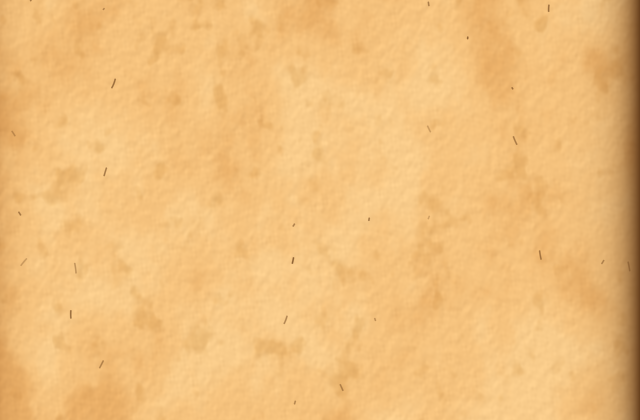
This texture is drawn by a Shadertoy shader. Its source:

```glsl
// Aged parchment: warm cloudy mottling from layered value noise, a fine
// side-lit paper grain, scattered dark fibres and a curled, shaded right edge.
// All lengths are in units of the canvas height unless noted.

#define MOTTLE_SCALE   vec2(8.5, 6.2)
#define MOTTLE_GAIN    1.55
#define GRAIN_SCALE    72.0
#define GRAIN_DEPTH    0.075
#define FIBRE_CELL     0.105
#define FIBRE_SHARE    0.24
#define FIBRE_WIDTH    0.0013
#define CURL_WIDTH     0.027
#define PAPER_LIGHT    vec3(0.976, 0.800, 0.545)
#define PAPER_MID      vec3(0.962, 0.762, 0.492)
#define PAPER_DARK     vec3(0.915, 0.685, 0.405)
#define CURL_SHADOW    vec3(0.400, 0.245, 0.110)

float hash(vec2 p) {
    return fract(sin(dot(p, vec2(127.1, 311.7))) * 43758.5453);
}

float valueNoise(vec2 p) {
    vec2 cell = floor(p), f = fract(p);
    f = f * f * (3.0 - 2.0 * f);
    float low = mix(hash(cell), hash(cell + vec2(1.0, 0.0)), f.x);
    float high = mix(hash(cell + vec2(0.0, 1.0)), hash(cell + 1.0), f.x);
    return mix(low, high, f.y);
}

// Layered noise, rotated at each octave to hide the lattice.
float fbm(vec2 p, int octaves) {
    float sum = 0.0, weight = 0.5, total = 0.0;
    for (int i = 0; i < octaves; i++) {
        sum += weight * valueNoise(p);
        total += weight;
        weight *= 0.5;
        p = mat2(0.8, 0.6, -0.6, 0.8) * p * 2.03 + 17.3;
    }
    return sum / total;
}

// Height difference towards the upper left light.
float paperRelief(vec2 p) {
    vec2 q = p * GRAIN_SCALE * vec2(1.0, 0.85);
    vec2 toLight = vec2(-0.35, 0.4);
    return fbm(q, 2) - fbm(q + toLight, 2);
}

// Short, mostly steep strokes, each kept inside its own cell.
float fibres(vec2 p) {
    vec2 cell = floor(p / FIBRE_CELL);
    if (hash(cell + 3.7) > FIBRE_SHARE) return 0.0;
    vec2 jitter = vec2(hash(cell + 11.2), hash(cell + 29.5));
    vec2 q = p - (cell + 0.25 + 0.5 * jitter) * FIBRE_CELL;
    float angle = 1.5 + 1.3 * (hash(cell + 41.8) - 0.5);
    vec2 direction = vec2(cos(angle), sin(angle));
    float halfLength = mix(0.001, 0.011, hash(cell + 53.1));
    float along = clamp(dot(q, direction), -halfLength, halfLength);
    float bend = 14.0 * along * along * (hash(cell + 61.4) - 0.5);
    vec2 nearest = along * direction + bend * vec2(-direction.y, direction.x);
    float soft = 0.0012 + 0.5 / iResolution.y;
    float stroke = 1.0 - smoothstep(0.0, FIBRE_WIDTH + soft, length(q - nearest));
    return stroke * mix(0.25, 0.85, hash(cell + 71.9));
}

void mainImage(out vec4 fragColor, in vec2 fragCoord) {
    vec2 uv = fragCoord / iResolution.xy;
    vec2 p = fragCoord / iResolution.y;

    // Cloudy tone, deeper along the top and in the left corners.
    float cloud = fbm(p * MOTTLE_SCALE + 4.0, 5);
    float broad = fbm(p * 2.4 + 31.0, 2);
    float tone = 0.56 + MOTTLE_GAIN * (cloud - 0.5) + 0.45 * (broad - 0.5);
    tone -= 0.22 * smoothstep(0.72, 1.0, uv.y);
    tone -= 0.12 * smoothstep(0.35, 0.0, uv.x) * smoothstep(0.4, 0.0, uv.y);
    vec3 color = mix(PAPER_DARK, PAPER_MID, smoothstep(0.0, 0.5, tone));
    color = mix(color, PAPER_LIGHT, smoothstep(0.5, 0.95, tone));

    // Small ochre stains.
    float stain = smoothstep(0.62, 0.85, fbm(p * vec2(21.0, 17.0) + 57.0, 3));
    color *= 1.0 - stain * vec3(0.05, 0.08, 0.14);

    // Grain and fibres.
    color *= 1.0 + GRAIN_DEPTH * paperRelief(p) * vec3(0.8, 1.0, 1.3);
    color = mix(color, vec3(0.46, 0.29, 0.13), fibres(p));

    // Faint left shade and the curled right edge.
    color *= 1.0 - exp(-uv.x / 0.018) * vec3(0.07, 0.10, 0.14);
    float curlWidth = CURL_WIDTH * (0.92 + 0.16 * valueNoise(vec2(3.0, p.y * 4.0)));
    float curl = exp(-(1.0 - uv.x) / curlWidth);
    color = mix(color, CURL_SHADOW, curl);

    fragColor = vec4(color, 1.0);
}
```
